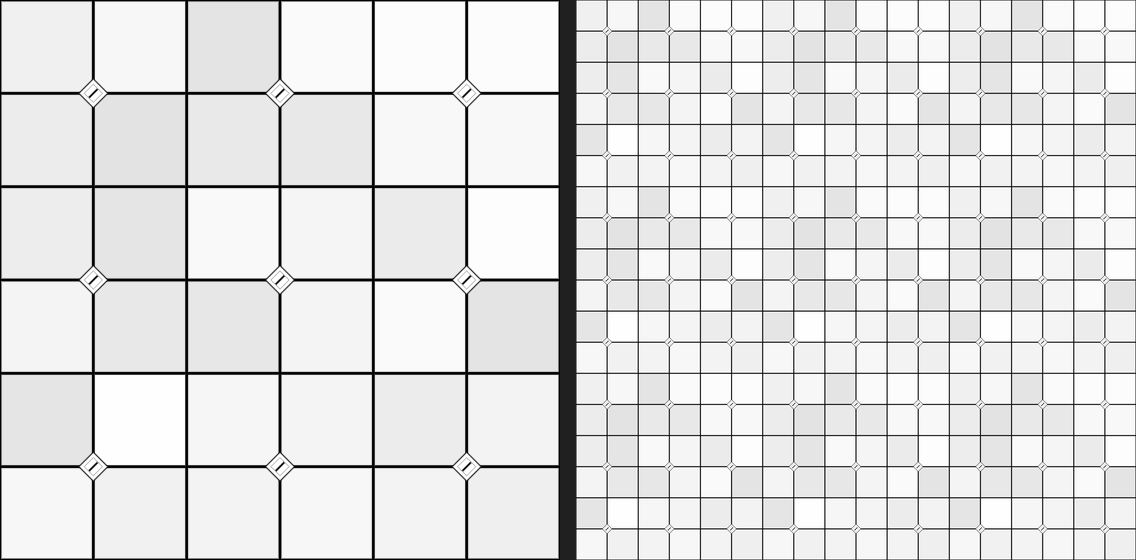
Left: one tile. Right: repeated 3 by 3.
Reproduce this pattern procedurally as a Shadertoy shader.

```glsl
// Six by six pale grey tiles with black joints and a striped diamond on every second crossing.

const float TILES = 6.0;

// Sine-free hash, 0 to 1
float hash(vec2 p) {
    vec3 h = fract(vec3(p.xyx) * 0.1031);
    h += dot(h, h.yzx + 33.33);
    return fract((h.x + h.y) * h.z);
}

// Antialiased coverage of a signed distance
float cover(float d, float pixel) {
    return smoothstep(pixel, -pixel, d);
}

void mainImage(out vec4 fragColor, in vec2 fragCoord) {
    vec2 p = fragCoord / iResolution.xy * TILES;
    float pixel = 0.8 * TILES / min(iResolution.x, iResolution.y);

    // Tiles, each with its own shade
    vec2 tile = mod(floor(p), TILES);
    float shade = mix(0.89, 1.0, hash(tile + 7.0));

    // Joints
    vec2 toJoint = 0.5 - abs(fract(p) - 0.5);
    shade = mix(shade, 0.0, cover(min(toJoint.x, toJoint.y) - 0.0155, pixel));

    // Diamond in axes turned by 45 degrees, centred on odd crossings
    vec2 q = mod(p, 2.0) - 1.0;
    vec2 r = abs(vec2(q.x + q.y, q.y - q.x)) * 0.70711;
    float square = max(r.x, r.y);
    shade = mix(shade, 0.04, cover(square - 0.115, pixel));
    shade = mix(shade, 1.0, cover(square - 0.104, pixel));

    // Fine inner outline and diagonal stroke
    shade = mix(shade, 0.62, cover(abs(square - 0.069) - 0.003, pixel));
    shade = mix(shade, 0.0, cover(max(r.x - 0.064, r.y - 0.0095), pixel));

    fragColor = vec4(vec3(shade), 1.0);
}
```
